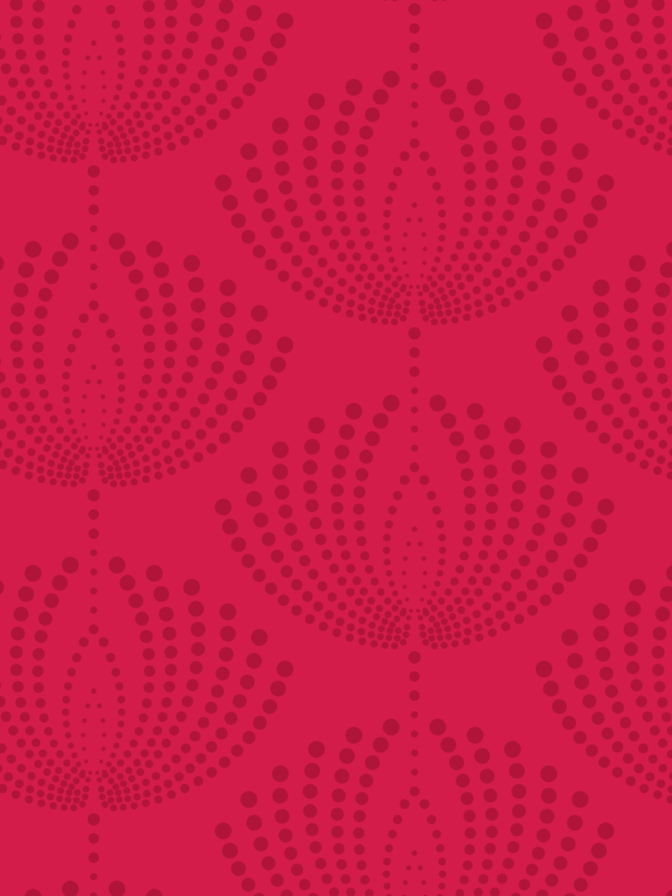
Give the GLSL for this pattern, as a Shadertoy shader.

```glsl
// Half-drop repeat of dotted lotus fans hanging on beaded stems, tone on tone crimson.

const float CANVAS_HEIGHT = 768.0;              // design units per canvas height
const vec2 REPEAT = vec2(275.0, 277.7);         // column spacing, vertical repeat
const vec2 FIRST_BASE = vec2(80.3, 634.0);      // base of a flower in column zero
const vec3 GROUND = vec3(0.83, 0.11, 0.29);
const vec3 DOT = vec3(0.69, 0.08, 0.22);

// Bezier control points of the petal strands, from innermost to outermost
const int STRANDS = 6;
const vec2 TIP[STRANDS] = vec2[](vec2(20, 205), vec2(52, 198), vec2(84, 186),
                                 vec2(115, 165), vec2(142, 143), vec2(164, 116));
const vec2 SHOULDER[STRANDS] = vec2[](vec2(70, 130), vec2(86, 108), vec2(108, 92),
                                      vec2(120, 68), vec2(122, 38), vec2(138, 28));
const vec2 WAIST[STRANDS] = vec2[](vec2(44, 42), vec2(54, 35), vec2(50, 25),
                                   vec2(56, 15), vec2(56, 6), vec2(56, -3));
const vec2 ROOT[STRANDS] = vec2[](vec2(10, 25), vec2(15, 20), vec2(19, 15),
                                  vec2(21, 10), vec2(22, 4), vec2(17, -3));

float circle(vec2 p, vec2 center, float radius) {
    return length(p - center) - radius;
}

vec2 bezier(vec2 a, vec2 b, vec2 c, vec2 d, float t) {
    float s = 1.0 - t;
    return s * s * s * a + 3.0 * s * t * (s * b + t * c) + t * t * t * d;
}

// Dots along a curve, shrinking from radii.x to radii.y, fastest near the tip
float dottedStrand(vec2 p, vec2 a, vec2 b, vec2 c, vec2 d, vec2 radii, int steps) {
    float dist = 1e3;
    for (int i = 0; i <= steps; i++) {
        float t = float(i) / float(steps);
        float radius = mix(radii.y, radii.x, pow(1.0 - t, 1.5));
        dist = min(dist, circle(p, bezier(a, b, c, d, t), radius));
    }
    return dist;
}

// Beads rising from the heart of the flower to the one above
float stem(vec2 p) {
    float dist = 1e3;
    for (int i = 0; i < 8; i++) {
        float n = float(i);
        float radius = 3.0 + 1.2 * step(n, 0.0) + 1.5 * step(5.0, n) + 0.8 * step(7.0, n);
        dist = min(dist, circle(p, vec2(0.0, 150.0 + 16.4 * n), radius));
    }
    return dist;
}

// Short flaring columns of dots that gather the strands at the base
float roots(vec2 p) {
    float dist = 1e3;
    for (int i = 0; i < 6; i++) {
        float column = float(i / 3), row = float(i % 3);
        vec2 center = vec2(6.5 + 7.5 * column + 0.8 * row * row,
                           13.0 - 6.5 * row - 3.0 * column);
        dist = min(dist, circle(p, center, 2.9));
    }
    return dist;
}

float flower(vec2 p) {
    p.x = abs(p.x);
    float dist = min(stem(p), roots(p));
    // Petals
    for (int i = 0; i < STRANDS; i++) {
        dist = min(dist, dottedStrand(p, TIP[i], SHOULDER[i], WAIST[i], ROOT[i],
                                      vec2(7.2, 2.9), 15));
    }
    // Bud and its fine inner dots
    dist = min(dist, dottedStrand(p, vec2(8.5, 139), vec2(36, 85), vec2(22, 45),
                                  vec2(5, 21), vec2(4.2, 2.3), 12));
    return min(dist, dottedStrand(p, vec2(0, 97), vec2(12, 72), vec2(11, 45),
                                  vec2(3, 27), vec2(2.3, 1.7), 6));
}

// Flowers of the two columns that can reach the point
float pattern(vec2 p) {
    const float LOWEST = -7.3;
    float firstColumn = floor((p.x - FIRST_BASE.x) / REPEAT.x);
    float dist = 1e3;
    for (int i = 0; i < 2; i++) {
        float column = firstColumn + float(i);
        vec2 base = FIRST_BASE + vec2(column * REPEAT.x, -0.5 * REPEAT.y * mod(column, 2.0));
        vec2 local = p - base;
        local.y = mod(local.y - LOWEST, REPEAT.y) + LOWEST;
        dist = min(dist, flower(local));
    }
    return dist;
}

void mainImage(out vec4 fragColor, in vec2 fragCoord) {
    float pixel = CANVAS_HEIGHT / iResolution.y;
    float dist = pattern(fragCoord * pixel);
    float ink = 1.0 - smoothstep(-pixel, pixel, dist);
    fragColor = vec4(mix(GROUND, DOT, ink), 1.0);
}
```
